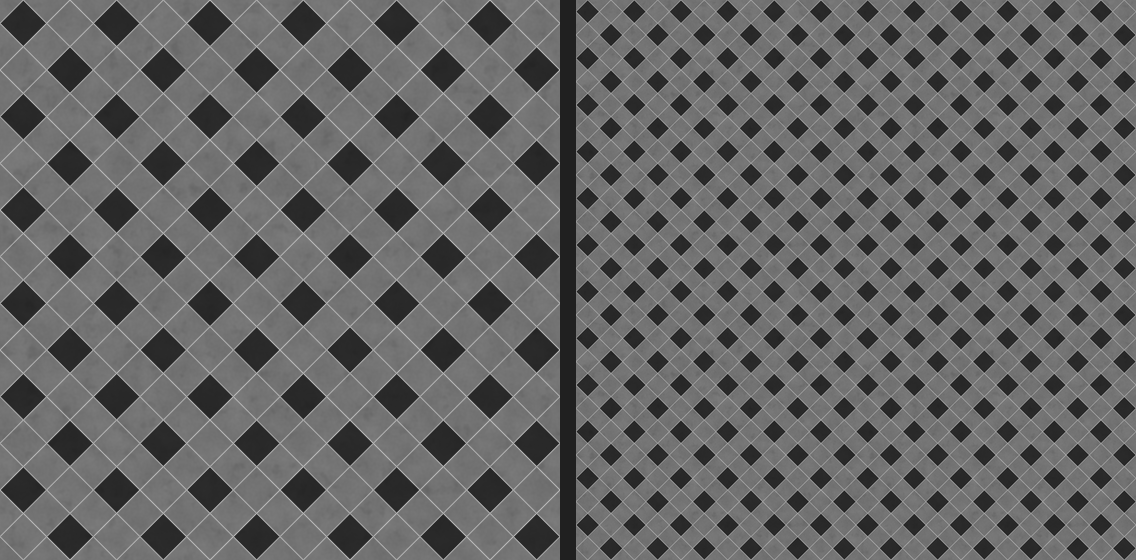
Left, the tile; right, the same tile 2 across and 2 down.
A Shadertoy shader for this pattern:

```glsl
// Diagonal floor of square stone tiles: one dark tile among three mid greys, thin pale grout.
// A 45 degree lattice gives tiles and joints; wrapping gradient noise adds cloudy wear.
// Twelve half-diagonals (six full repeats) span the canvas each way, so it tiles.

const float HALF_DIAGONALS = 12.0;
const float GROUT_HALF_WIDTH = 0.0145;   // in tile sides
const vec3 GREY_STONE = vec3(0.45);
const vec3 DARK_STONE = vec3(0.16);
const vec3 GROUT = vec3(0.72);

// Integer hash of a lattice point, 0 to 1
float hash(vec2 point, uint seed) {
    uvec2 k = uvec2(ivec2(point));
    uint h = k.x * 1597334677u ^ k.y * 3812015801u ^ seed * 2654435769u;
    h = (h ^ (h >> 16u)) * 2246822519u;
    h = (h ^ (h >> 13u)) * 3266489917u;
    return float((h ^ (h >> 16u)) >> 8u) / 16777216.0;
}

// Slope contribution of one wrapped lattice corner
float corner(vec2 cell, vec2 local, vec2 offset, float period, uint seed) {
    float angle = 6.28319 * hash(mod(cell + offset, period), seed);
    return dot(vec2(cos(angle), sin(angle)), local - offset);
}

// Gradient noise that repeats every period cells
float gradientNoise(vec2 p, float period, uint seed) {
    vec2 cell = floor(p);
    vec2 f = p - cell;
    vec2 w = f * f * f * (f * (f * 6.0 - 15.0) + 10.0);
    float low = mix(corner(cell, f, vec2(0, 0), period, seed),
                    corner(cell, f, vec2(1, 0), period, seed), w.x);
    float high = mix(corner(cell, f, vec2(0, 1), period, seed),
                     corner(cell, f, vec2(1, 1), period, seed), w.x);
    return mix(low, high, w.y);
}

// Octaves of wrapping noise, frequency in whole cells per canvas
float cloud(vec2 uv, float frequency, int octaves, uint seed) {
    float sum = 0.0;
    float amplitude = 0.5;
    for (int i = 0; i < octaves; i++) {
        sum += amplitude * gradientNoise(uv * frequency, frequency, seed + uint(i));
        frequency *= 2.0;
        amplitude *= 0.6;
    }
    return sum;
}

// Antialiased inside of a signed distance
float coverage(float distanceToEdge, float pixel) {
    return clamp(0.5 - distanceToEdge / pixel, 0.0, 1.0);
}

// Small tone shift per tile, keyed to its wrapped centre
float tileTone(vec2 tile) {
    vec2 doubledCentre = vec2(tile.x + tile.y, tile.x - tile.y);
    return hash(mod(doubledCentre, 2.0 * HALF_DIAGONALS), 71u) - 0.5;
}

void mainImage(out vec4 fragColor, in vec2 fragCoord) {
    vec2 uv = fragCoord / iResolution.xy;
    vec2 p = uv * HALF_DIAGONALS;
    float pixel = HALF_DIAGONALS * sqrt(2.0) / min(iResolution.x, iResolution.y);

    // Rotated lattice with tile centres on whole numbers
    vec2 lattice = vec2(p.x + p.y, p.x - p.y);
    vec2 tile = floor(lattice + 0.5);
    vec2 inTile = abs(lattice - tile);
    float jointDistance = 0.5 - max(inTile.x, inTile.y);

    // Dark tiles sit at even, odd lattice positions
    vec2 fromDark = abs(mod(lattice + vec2(1.0, 0.0), 2.0) - 1.0);
    float dark = coverage(max(fromDark.x, fromDark.y) - 0.5, pixel);

    // Cloudy stone with soft smudges and fine grain
    float mottling = cloud(uv, 20.0, 4, 3u);
    float smudge = smoothstep(0.08, 0.4, cloud(uv, 28.0, 3, 19u));
    float grain = gradientNoise(uv * 180.0, 180.0, 37u);
    float wear = 0.06 * mottling - 0.035 * smudge + 0.012 * grain;
    wear += 0.01 * tileTone(tile) + 0.003;

    // Stone, then grout on top
    vec3 color = mix(GREY_STONE + wear, DARK_STONE + 0.35 * wear, dark);
    float grout = coverage(jointDistance - GROUT_HALF_WIDTH, pixel);
    color = mix(color, GROUT + 0.5 * wear, grout);
    fragColor = vec4(color, 1.0);
}
```
